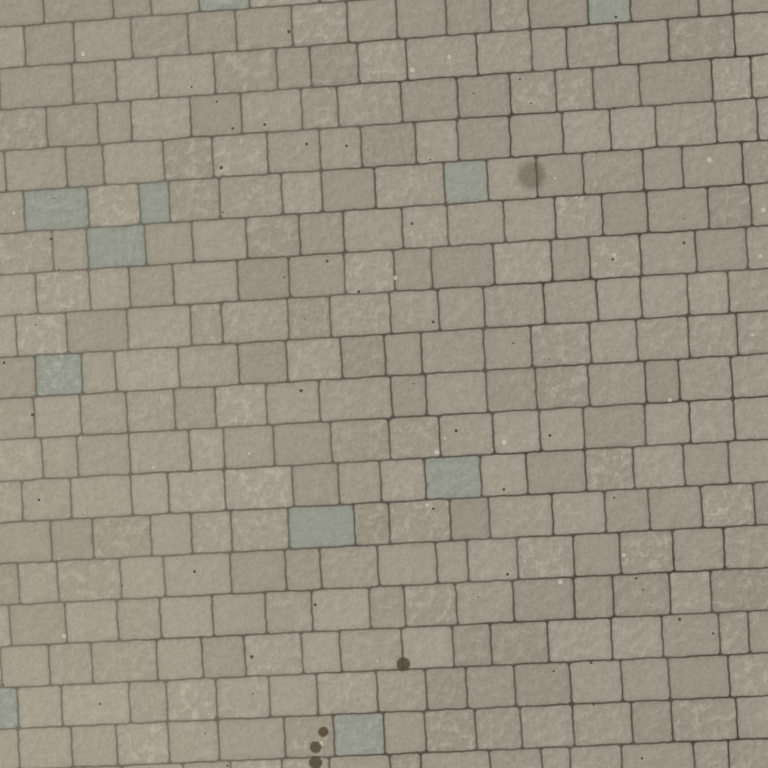
Write a Shadertoy shader that draws this texture.

```glsl
const float ROWS = 18.6;
const float COLUMNS = 15.0;
const vec3 STONE = vec3(0.606, 0.575, 0.518);
const vec3 SUNLIT = vec3(0.655, 0.625, 0.555);
const vec3 BLUISH = vec3(0.575, 0.595, 0.545);
const vec3 JOINT = vec3(0.29, 0.255, 0.23);
const vec3 STAIN = vec3(0.32, 0.285, 0.23);
const vec3 CHIP = vec3(0.78, 0.77, 0.72);

float hash(vec2 p) {
    vec3 q = fract(p.xyx * vec3(0.1031, 0.1030, 0.0973));
    q += dot(q, q.yzx + 33.33);
    return fract((q.x + q.y) * q.z);
}

// Nearest feature point: distance and random id
vec2 cellular(vec2 p) {
    vec2 base = floor(p), nearest = vec2(9.0, 0.0);
    for (int y = -1; y <= 1; y++)
    for (int x = -1; x <= 1; x++) {
        vec2 cell = base + vec2(x, y);
        vec2 point = cell + vec2(hash(cell + 17.3), hash(cell + 71.9));
        float d = distance(p, point);
        if (d < nearest.x) nearest = vec2(d, hash(cell + 5.7));
    }
    return nearest;
}

// Layered sines, roughly -1 to 1
float waves(vec2 p) {
    float sum = 0.0, gain = 0.5;
    for (int i = 0; i < 4; i++) {
        sum += gain * sin(p.x + 1.7 * sin(p.y)) * cos(p.y - 0.8 * sin(p.x));
        p = mat2(1.5, 1.1, -1.1, 1.5) * p + 2.3;
        gain *= 0.6;
    }
    return sum;
}

float roundedBox(vec2 p, vec2 halfSize, float radius) {
    vec2 q = abs(p) - halfSize + radius;
    return length(max(q, 0.0)) + min(max(q.x, q.y), 0.0) - radius;
}

// Uneven position of a vertical joint, in column units
float jointAt(float column, float row) {
    return column + 0.5 * (hash(vec2(column + 40.0, row * 3.1 + 9.0)) - 0.5);
}

// Signed distance to the paving stone in x, its id in yz
vec3 paving(vec2 p) {
    float spread = 1.0 + 0.035 * p.x;
    float v = (p.y - 0.042 * p.x) / spread * ROWS + 0.06;
    float row = floor(v);
    float u = (p.x + 0.055 * p.y) * COLUMNS + 0.5 * mod(row, 2.0) + 0.6 * hash(vec2(row + 30.0, 4.0));
    float column = floor(u);
    if (u < jointAt(column, row)) column -= 1.0;
    else if (u > jointAt(column + 1.0, row)) column += 1.0;
    float left = jointAt(column, row), right = jointAt(column + 1.0, row);
    vec2 local = vec2((u - 0.5 * (left + right)) / COLUMNS, (v - row - 0.5) * spread / ROWS);
    vec2 halfSize = 0.5 * vec2((right - left) / COLUMNS, spread / ROWS) - 0.0006;
    return vec3(roundedBox(local, halfSize, 0.005), column, row);
}

// Pitted relief: domes of two sizes over soft swells
float relief(vec2 p) {
    vec2 bent = p + 0.004 * vec2(waves(p * 90.0), waves(p.yx * 85.0 + 4.0));
    return 0.6 * cellular(bent * 75.0).x + 0.25 * cellular(bent * 170.0).x + 0.25 * waves(p * 130.0);
}

float spot(vec2 p, vec2 center, float radius, float blur) {
    float d = distance(p, center) + 0.12 * radius * waves(p * 300.0);
    return 1.0 - smoothstep(radius - blur, radius + blur, d);
}

// Sparse flecks: share is the part of cells that carry one
float flecks(vec2 p, float density, float share, float radius, float aa) {
    vec2 c = cellular(p * density);
    float size = radius * (0.5 + c.y / share);
    return step(c.y, share) * (1.0 - smoothstep(size - aa, size + aa, c.x / density));
}

void mainImage(out vec4 fragColor, in vec2 fragCoord) {
    vec2 p = fragCoord / iResolution.xy;
    float aa = 0.7 / iResolution.y;
    vec2 wobble = 0.0011 * vec2(waves(p * 95.0), waves(p * 80.0 + 7.0));
    vec3 stone = paving(p + wobble);
    vec2 id = stone.yz + 50.0;
    float tone = hash(id);

    // Broad light and stone-to-stone variation
    float sun = (1.0 - smoothstep(0.0, 0.75, p.x)) * (1.0 - 0.75 * smoothstep(0.1, 1.0, p.y));
    vec3 color = mix(STONE, SUNLIT, 0.75 * sun);
    color += 0.035 * (tone - 0.5) + 0.012 * waves(p * 7.0 + 2.0);
    color = mix(color, BLUISH, 0.8 * step(0.965, hash(id + 13.0)));

    // Lit bumps and pale worn blotches
    float height = relief(p);
    float slope = height - relief(p + vec2(-0.0025, 0.0025));
    float rough = mix(0.5, 1.0, hash(id + 29.0)) * (1.0 - 0.4 * sun);
    color += 0.07 * rough * slope;
    float worn = pow(hash(id + 61.0), 2.0);
    color += 0.05 * worn * smoothstep(0.35, 0.65, height);
    color += 0.03 * (cellular(p * 260.0).y - 0.5);

    // Darkened rims and joints, deeper toward the right
    float depth = mix(0.45, 0.95, smoothstep(0.0, 0.85, p.x)) * (0.85 + 0.3 * waves(p * 14.0));
    color *= 1.0 - 0.1 * exp(min(stone.x, 0.0) / 0.0025);
    float joint = smoothstep(-0.0011 - aa, 0.0003 + aa, stone.x);
    color = mix(color, JOINT, joint * clamp(depth, 0.2, 1.0));

    // Chips, grit and spilled drops
    color = mix(color, CHIP, 0.65 * flecks(p, 24.0, 0.05, 0.0023, aa));
    color = mix(color, JOINT, 0.75 * flecks(p + 3.0, 38.0, 0.045, 0.0015, aa));
    float spill = spot(p, vec2(0.525, 0.135), 0.009, 0.002);
    for (float i = 0.0; i < 3.0; i++) {
        vec2 center = vec2(0.411 + 0.005 * i * (i - 1.0), 0.007 + 0.02 * i);
        spill = max(spill, spot(p, center, 0.0085 - 0.001 * i, 0.002));
    }
    color = mix(color, STAIN, 0.85 * spill);
    color = mix(color, STAIN, 0.4 * spot(p, vec2(0.692, 0.772), 0.018, 0.006));
    fragColor = vec4(clamp(color, 0.0, 1.0), 1.0);
}
```
